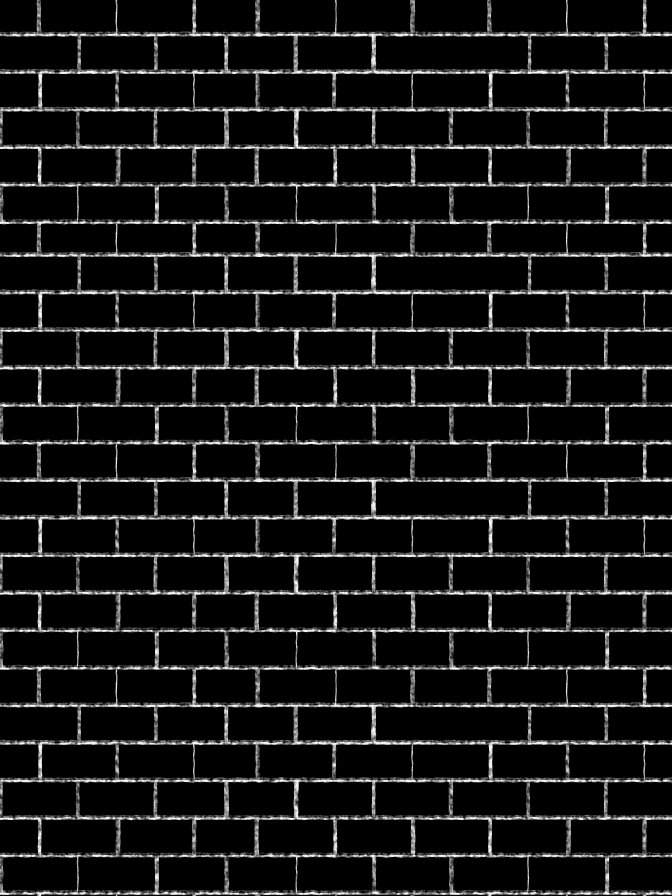
A Shadertoy shader for this pattern:

```glsl
// Black running-bond brickwork with worn grey mortar. One tile of six courses
// by twelve half bricks repeats; a narrow column breaks its rhythm. Hashes vary
// each joint and gradient noise mottles the mortar. One unit is a course height.

#define COURSES_PER_WIDTH 17.905
#define TILE vec2(12.0, 6.0)
#define BED_OFFSET 0.06
#define SQUEEZE 0.392
#define JITTER 0.025
#define BED_HALF 0.027
#define FRINGE_HALF 0.042
#define THIN_HALF 0.018
#define THICK_HALF 0.055
#define WOBBLE 0.022

float hash(vec2 p) {
    vec3 q = fract(vec3(p.xyx) * 0.1031);
    q += dot(q, q.yzx + 33.33);
    return fract((q.x + q.y) * q.z);
}

float gradDot(vec2 cell, vec2 offset) {
    float angle = 6.28318 * hash(cell + 17.0);
    return dot(vec2(cos(angle), sin(angle)), offset);
}

float gradientNoise(vec2 p) {
    vec2 i = floor(p), f = p - i;
    vec2 s = f * f * f * (f * (f * 6.0 - 15.0) + 10.0);
    vec2 e = vec2(1.0, 0.0);
    float low = mix(gradDot(i, f), gradDot(i + e.xy, f - e.xy), s.x);
    float high = mix(gradDot(i + e.yx, f - e.yx), gradDot(i + e.xx, f - e.xx), s.x);
    return mix(low, high, s.y);
}

// Box-filtered coverage of a line with the given half width
float band(float d, float halfWidth, float px) {
    float h = 0.5 * px;
    return (clamp(d + h, -halfWidth, halfWidth) - clamp(d - h, -halfWidth, halfWidth)) / px;
}

// Horizontal place of a half-brick boundary, tightened around the narrow column
float boundary(float i) {
    float pitch = (TILE.x + SQUEEZE) / TILE.x;
    return 0.025 + pitch * i - SQUEEZE * clamp((i - 5.0) * 0.5, 0.0, 1.0);
}

// Bright bed line with a darker crumbling fringe above it
float bedJoint(float y, float grain, float speckle, float px) {
    float bed = round(y);
    float d = y - bed;
    float vary = hash(vec2(mod(bed, TILE.y), 41.0));
    float core = band(d, BED_HALF, px) * (0.68 + 0.65 * grain + 0.35 * speckle);
    float fringe = band(d - 0.05, FRINGE_HALF, px);
    fringe *= mix(0.18, 0.36, vary) + 0.5 * grain + 0.35 * speckle;
    return max(core, 0.0) + max(fringe, 0.0);
}

// Upright joints of one course: some thin, one absent, the rest thick and mottled
float headJoints(float x, float course, float grain, float speckle, float px) {
    float stagger = mod(course, 2.0);
    float light = 0.0;
    for (int n = 0; n <= 6; n++) {
        float k = mod(float(n), 6.0);
        if (course == 4.0 && k == 0.0) continue;
        float third = mod(k, 3.0);
        bool edgeCourse = course == 0.0 || course == 5.0;
        bool thin = (edgeCourse && third == 1.0) || (course == 3.0 && third == 2.0);
        float vary = hash(vec2(k, course) + 7.0);
        float place = boundary(2.0 * float(n) + stagger);
        place += JITTER * (2.0 * hash(vec2(course, k) + 23.0) - 1.0);
        float halfWidth = thin ? THIN_HALF : THICK_HALF * mix(0.8, 1.15, vary);
        float tone = thin ? 0.72 : mix(0.42, 0.72, hash(vec2(k, course) + 61.0));
        tone += (thin ? 0.3 : 0.7) * grain + 0.35 * speckle;
        light = max(light, band(x - place, halfWidth, px) * tone);
    }
    return light;
}

void mainImage(out vec4 fragColor, in vec2 fragCoord) {
    float px = COURSES_PER_WIDTH / iResolution.x;
    vec2 p = fragCoord * px;

    // Tiles stack from the bottom; the topmost is aligned to the upper edge
    float top = iResolution.y * px;
    if (p.y > top - TILE.y) p.y -= top - TILE.y;
    p = mod(p, TILE);

    // Mottling and uneven mortar edges, identical in every tile
    float grain = gradientNoise(p * 7.0);
    float speckle = gradientNoise(p * 15.0 + 31.0);
    vec2 ragged = p + WOBBLE * vec2(gradientNoise(p * 5.0 + 9.0), gradientNoise(p * 5.0 + 53.0));

    float y = ragged.y - BED_OFFSET;
    float course = mod(floor(y), TILE.y);
    float mortar = max(bedJoint(y, grain, speckle, px),
                       headJoints(ragged.x, course, grain, speckle, px));
    fragColor = vec4(vec3(clamp(mortar, 0.0, 0.95)), 1.0);
}
```
